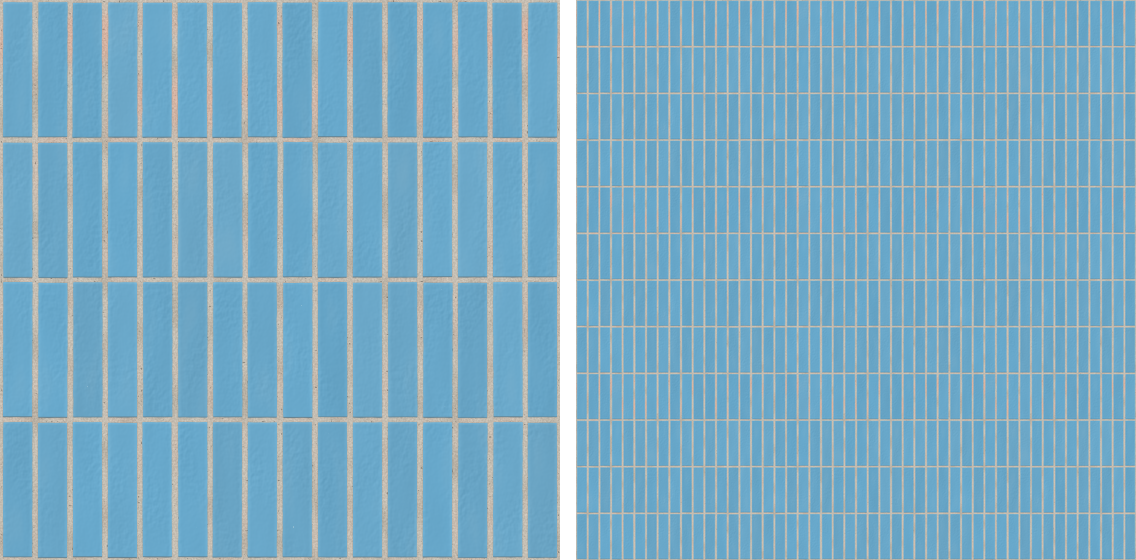
Left, the tile; right, the same tile 3 across and 3 down.
Give the GLSL for this texture, as a three.js fragment shader.

```glsl
// Glazed blue upright tiles in a straight stack, set in sandy beige grout.
// Each tile is a slightly skewed rounded box; wrapping gradient noise adds
// glaze ripple, wavy edges, grout grain and pink stains, so the sheet tiles.
varying vec2 vUv;

const vec2 TILES = vec2(16.0, 4.0);
const vec2 JOINT = vec2(0.0105, 0.0088);   // grout widths, in canvas units
const float CORNER = 0.0016;
const float SOFT = 0.0009;                 // half width of the smoothed edge
const float SHIFT = 0.0007;                // placement error of a tile
const float SKEW = 0.006;
const float WOBBLE = 0.0006;
const float RIPPLE = 0.040;
const vec3 GLAZE = vec3(0.400, 0.650, 0.785);
const vec3 GLAZE_PALE = vec3(0.450, 0.655, 0.765);
const vec3 GROUT = vec3(0.775, 0.750, 0.705);
const vec3 GROUT_GREY = vec3(0.720, 0.690, 0.640);
const vec3 GROUT_PINK = vec3(0.850, 0.700, 0.630);
const vec3 SHADOW = vec3(0.400, 0.490, 0.530);
const vec3 SPECK = vec3(0.740, 0.840, 0.880);

vec2 hash2(vec2 p) {
  vec3 q = fract(p.xyx * vec3(0.1031, 0.1030, 0.0973));
  q += dot(q, q.yzx + 33.33);
  return fract((q.xx + q.yz) * q.zy);
}

vec2 gradient(vec2 cell, vec2 period, float seed) {
  float angle = 6.28318 * hash2(mod(cell, period) + seed).x;
  return vec2(cos(angle), sin(angle));
}

// Gradient noise, about -0.7 to 0.7, repeating after a whole period.
float noise(vec2 uv, vec2 period, float seed) {
  vec2 p = uv * period;
  vec2 i = floor(p);
  vec2 f = p - i;
  vec2 u = f * f * f * (f * (f * 6.0 - 15.0) + 10.0);
  vec2 e = vec2(1.0, 0.0);
  float a = dot(gradient(i, period, seed), f);
  float b = dot(gradient(i + e.xy, period, seed), f - e.xy);
  float c = dot(gradient(i + e.yx, period, seed), f - e.yx);
  float d = dot(gradient(i + e.xx, period, seed), f - e.xx);
  return mix(mix(a, b, u.x), mix(c, d, u.x), u.y);
}

float roundBox(vec2 p, vec2 halfSize) {
  vec2 q = abs(p) - halfSize + CORNER;
  return length(max(q, 0.0)) + min(max(q.x, q.y), 0.0) - CORNER;
}

float glazeHeight(vec2 uv) {
  return noise(uv, vec2(112.0, 96.0), 3.0)
       + 0.5 * noise(uv, vec2(208.0, 176.0), 11.0);
}

vec3 groutColor(vec2 uv) {
  float grain = noise(uv, vec2(256.0), 21.0) + 0.6 * noise(uv, vec2(400.0), 27.0);
  float patches = noise(uv, vec2(24.0, 16.0), 31.0);
  vec3 color = mix(GROUT, GROUT_GREY, smoothstep(-0.2, 0.6, patches));

  // Pink stains, strongest in the upper course
  float upper = smoothstep(0.70, 0.84, uv.y) * (1.0 - smoothstep(0.95, 1.0, uv.y));
  float stain = noise(uv, vec2(16.0, 8.0), 41.0);
  color = mix(color, GROUT_PINK, smoothstep(-0.15, 0.35, stain) * (0.2 + 0.65 * upper));

  // Sand grain and small dark pits
  color += 0.075 * grain;
  float pit = smoothstep(0.40, 0.60, noise(uv, vec2(180.0), 51.0));
  return color * (1.0 - 0.25 * pit);
}

vec3 glazeColor(vec2 uv, vec2 p, vec2 halfSize, vec2 id) {
  vec2 rnd = hash2(id + 71.0);
  float cloud = noise(uv, vec2(32.0, 8.0), 61.0);
  float pale = 0.45 * rnd.x * rnd.x + 0.35 * smoothstep(0.1, 0.6, cloud);
  vec3 color = mix(GLAZE, GLAZE_PALE, pale);
  color *= 1.0 + 0.035 * (rnd.y - 0.5) + 0.025 * cloud;

  // Ripple lit from the upper left
  float slope = glazeHeight(uv) - glazeHeight(uv + vec2(-0.0018, 0.0018));
  float patchy = smoothstep(-0.4, 0.5, noise(uv, vec2(20.0, 10.0), 81.0));
  color += RIPPLE * slope * (0.25 + 0.75 * patchy);

  // Rounded rims: soft sheen at the sides and top, shadow along the foot
  float side = halfSize.x - abs(p.x);
  float top = halfSize.y - p.y;
  float foot = halfSize.y + p.y;
  color += 0.025 * (1.0 - smoothstep(0.001, 0.007, side));
  color += 0.035 * (1.0 - smoothstep(0.001, 0.005, top));
  float footShade = 1.0 - smoothstep(0.0004, 0.0030, foot);
  color = mix(color, SHADOW, footShade * (0.5 + 0.4 * rnd.y));

  // Rare bright flecks
  float fleck = smoothstep(0.56, 0.66, noise(uv, vec2(144.0), 91.0));
  float rare = smoothstep(0.15, 0.45, noise(uv, vec2(12.0), 97.0));
  return mix(color, SPECK, 0.6 * fleck * rare);
}

void main() {
  vec2 id = mod(floor(vUv * TILES), TILES);
  vec2 p = (fract(vUv * TILES) - 0.5) / TILES;

  // Small errors in placing and squareness
  vec2 place = hash2(id + 7.0) - 0.5;
  vec2 lean = hash2(id + 19.0) - 0.5;
  p += 2.0 * SHIFT * place + SKEW * lean * p.yx * vec2(1.0, -1.0);
  vec2 halfSize = 0.5 * (1.0 / TILES - JOINT);
  float d = roundBox(p, halfSize) + WOBBLE * noise(vUv, vec2(64.0), 101.0);

  // Grout darkens slightly where it meets the tile
  vec3 grout = groutColor(vUv) * (0.93 + 0.07 * smoothstep(0.0, 0.0025, d));
  vec3 glaze = glazeColor(vUv, p, halfSize, id);
  float cover = 1.0 - smoothstep(-SOFT, SOFT, d);
  gl_FragColor = vec4(mix(grout, glaze, cover), 1.0);
}
```
